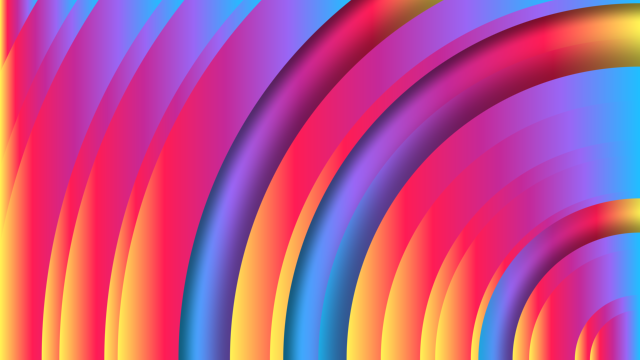
Give the GLSL for this background, as a WebGL 2 fragment shader.

```glsl
#version 300 es
precision highp float;
// Concentric rainbow rings around the lower right corner, with three shaded, recessed bands.

uniform vec2 u_resolution;
out vec4 fragColor;

const int RINGS = 23;

// Outer radius of each ring in canvas heights, ending at the centre
const float RADII[RINGS + 1] = float[](
    2.1, 1.949, 1.856, 1.806, 1.662, 1.613, 1.488, 1.451,
    1.282, 1.139, 1.028, 0.991, 0.8935, 0.815, 0.72, 0.611,
    0.569, 0.47, 0.449, 0.354, 0.308, 0.181, 0.139, 0.0);

// Five-stop gradient from yellow to cyan, or from cyan to yellow
vec3 rainbow(float t, bool flipped) {
    const vec3 colors[5] = vec3[](
        vec3(1.0, 0.96, 0.33), vec3(1.0, 0.11, 0.33), vec3(0.77, 0.16, 0.6),
        vec3(0.6, 0.4, 0.96), vec3(0.12, 0.75, 1.0));
    const float stops[5] = float[](0.0, 0.2, 0.46, 0.73, 1.0);
    vec3 color = flipped ? colors[4] : colors[0];
    for (int i = 1; i < 5; i++) {
        float blend = clamp((t - stops[i - 1]) / (stops[i] - stops[i - 1]), 0.0, 1.0);
        color = mix(color, colors[flipped ? 4 - i : i], blend);
    }
    return color;
}

// Light left inside a band after the shadows of its outer and inner rims
float bandLight(float radius, float outer, float inner, float rimStrength) {
    float outerShadow = 1.0 - smoothstep(0.0, 0.055, outer - radius);
    float innerShadow = 1.0 - smoothstep(0.0, 0.65 * (outer - inner), radius - inner);
    return (1.0 - rimStrength * outerShadow) * (1.0 - 0.42 * innerShadow);
}

// Where a circle of this radius leaves the top of the canvas
float topCrossing(float radius, float aspect) {
    return aspect - sqrt(max(radius * radius - 1.0, 0.0));
}

void main() {
    vec2 p = gl_FragCoord.xy / u_resolution.y;
    float aspect = u_resolution.x / u_resolution.y;
    float pixel = 1.0 / u_resolution.y;
    float radius = length(p - vec2(aspect, 0.0));
    vec3 color = vec3(0.0);

    // Paint from the outermost ring inwards
    for (int i = 0; i < RINGS; i++) {
        // The gradient spans the visible width of the ring
        float left = max(aspect - RADII[i], 0.0);
        float right = topCrossing(RADII[i + 1], aspect);
        bool recessed = i == 8 || i == 11 || i == 12 || i == 18;
        vec3 ring = rainbow((p.x - left) / max(right - left, 0.001), recessed);

        if (i == 8) ring *= bandLight(radius, RADII[8], RADII[9], 0.5);
        if (i == 11 || i == 12) ring *= bandLight(radius, RADII[11], RADII[13], 0.5);
        if (i == 18) ring *= bandLight(radius, RADII[18], RADII[19], 0.12);

        float coverage = 1.0 - smoothstep(-0.75 * pixel, 0.75 * pixel, radius - RADII[i]);
        color = mix(color, ring, coverage);
    }

    fragColor = vec4(color, 1.0);
}
```
